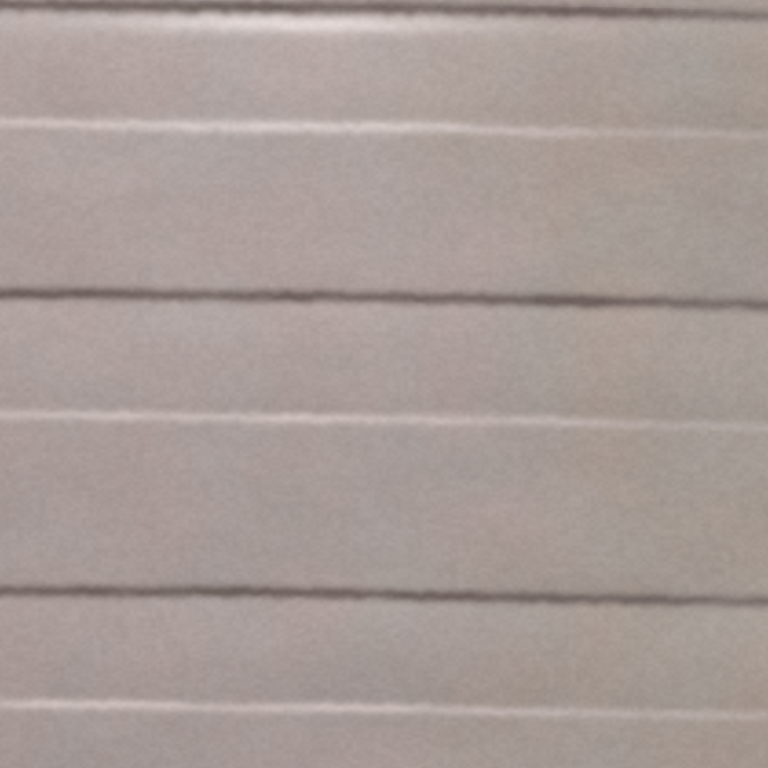
A Shadertoy shader for this texture:

```glsl
// Glossy taupe horizontal cladding: dark seams alternating with pale raised ridges.
#define PITCH 0.3818         // height of one board
#define FIRST_SEAM 0.230     // height of the lowest seam at the left edge
#define RIDGE_OFFSET 0.229   // ridge height above its seam
#define SEAM_WIDTH 0.0084
#define RIDGE_WIDTH 0.0072
#define TILT 0.0145          // drop of the lines from left to right
#define GRAIN 0.023
#define BASE_COLOR vec3(0.664, 0.613, 0.603)
#define WARM_COLOR vec3(0.642, 0.602, 0.565)
#define SEAM_COLOR vec3(0.435, 0.385, 0.372)
#define RIDGE_COLOR vec3(0.785, 0.735, 0.725)
#define GLOSS_COLOR vec3(0.900, 0.860, 0.850)

// Integer hash of a lattice cell, 0 to 1
float hash(vec2 cell) {
    uvec2 q = uvec2(ivec2(cell)) * uvec2(1597u, 3571u);
    uint h = (q.x ^ (q.y << 7)) * 747796u + 28913u;
    h = (h ^ (h >> 15)) * 277803u;
    h = (h ^ (h >> 13)) * 69069u;
    return float((h ^ (h >> 16)) & 65535u) / 65535.0;
}

// Smooth value noise, 0 to 1
float noise(vec2 p) {
    vec2 cell = floor(p), t = fract(p);
    t = t * t * (3.0 - 2.0 * t);
    return mix(mix(hash(cell), hash(cell + vec2(1, 0)), t.x),
               mix(hash(cell + vec2(0, 1)), hash(cell + vec2(1, 1)), t.x), t.y);
}

// Noise summed over octaves, centred on zero
float fbm(vec2 p) {
    float sum = 0.0, weight = 0.5;
    for (int i = 0; i < 4; i++) {
        sum += weight * (noise(p) - 0.5);
        p = p * 2.03 + 17.0;
        weight *= 0.5;
    }
    return sum;
}

// Soft line profile around zero
float bell(float d, float width) {
    return exp(-d * d / (width * width));
}

void mainImage(out vec4 fragColor, in vec2 fragCoord) {
    vec2 uv = fragCoord / iResolution.xy;

    // Tilted, gently bowed board coordinates with slightly ragged lines
    float v = uv.y + TILT * pow(uv.x, 1.3);
    v -= 0.002 + 0.004 * cos(6.2832 * (v - 0.083) / 0.535);
    v += 0.003 * (noise(vec2(uv.x * 7.0, floor(v * 8.0))) - 0.5);
    v += 0.003 * (noise(uv * vec2(75.0, 60.0)) - 0.5);
    float row = (v - FIRST_SEAM) / PITCH;
    float height = fract(row) * PITCH;
    float belowSeam = PITCH - height;
    float seamDist = min(height, belowSeam);
    float ridgeDist = height - RIDGE_OFFSET;

    // Painted surface: warm right side, cloudy tint, brighter upper left
    float cloud = fbm(uv * vec2(5.0, 6.0) + 3.0);
    float warm = smoothstep(0.3, 1.1, uv.x + 0.9 * cloud);
    vec3 color = mix(BASE_COLOR, WARM_COLOR, 0.75 * warm);
    color += 0.042 * (uv.y - 0.45) * (1.3 - uv.x);
    color += 0.045 * fbm(uv * vec2(4.0, 9.0)) + 0.025 * fbm(uv * vec2(12.0, 30.0) + 60.0);
    color += vec3(0.7, -0.25, -0.45) * 0.045 * fbm(uv * 10.0 + 40.0);

    // Board relief: light under each seam, shade above each ridge
    float upperFace = smoothstep(-0.004, 0.004, ridgeDist);
    color += upperFace * (0.030 * exp(-belowSeam / 0.045) - 0.026 * exp(-max(ridgeDist, 0.0) / 0.035));
    color -= 0.018 * exp(-height / 0.03) * (1.0 - upperFace);

    // Pale ridges, fading towards the right
    float patchy = 0.85 + 0.6 * fbm(vec2(uv.x * 14.0, floor(row) * 5.0));
    float ridge = bell(ridgeDist, RIDGE_WIDTH) * patchy * mix(1.0, 0.45, smoothstep(0.45, 1.0, uv.x));
    color = mix(color, RIDGE_COLOR, clamp(ridge, 0.0, 1.0));

    // Lamp reflection on the top board
    float lamp = smoothstep(0.7, 0.9, v) * bell(uv.x - 0.38, 0.25);
    float gloss = upperFace * bell(belowSeam - 0.020, 0.012) + 0.55 * bell(ridgeDist, 0.010);
    color = mix(color, GLOSS_COLOR, 0.85 * lamp * gloss);
    color += 0.02 * lamp * upperFace;

    // Dark seams, slightly worn
    float wear = 0.93 + 0.5 * fbm(vec2(uv.x * 18.0, floor(row + 0.5) * 7.0));
    float seam = bell(seamDist, SEAM_WIDTH) * wear * mix(1.0, 0.72, smoothstep(0.7, 1.0, uv.x));
    color = mix(color, SEAM_COLOR, clamp(seam, 0.0, 1.0));

    // Fine soft grain
    float grain = noise(uv * vec2(110.0, 140.0)) + noise(uv * vec2(210.0, 240.0) + 9.0) - 1.0;
    color += GRAIN * grain;

    fragColor = vec4(clamp(color, 0.0, 1.0), 1.0);
}
```
